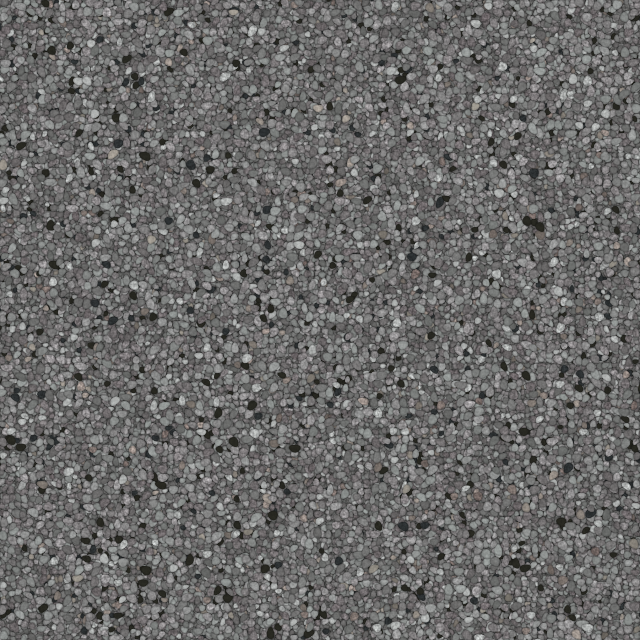
This texture is drawn by a WebGL 1 fragment shader. Its source:

```glsl
precision highp float;
// Densely packed fine grey gravel with scattered dark and pale pebbles.

uniform vec2 u_resolution;

const float TAU = 6.2831853;
const float EDGE = 0.0009;    // half width of a pebble outline
const float SHADOW = 0.0024;  // reach of the contact shadow

// Four random values from 0 to 1 for a lattice point.
vec4 hash4(vec2 p) {
  vec4 q = fract(p.xyxy * vec4(0.1031, 0.1030, 0.0973, 0.1099));
  q += dot(q, q.wzxy + 33.33);
  return fract((q.xxyz + q.yzzw) * q.zywx);
}

float cornerSlope(vec2 corner, vec2 offset) {
  float angle = TAU * hash4(corner).x;
  return dot(vec2(cos(angle), sin(angle)), offset);
}

// Gradient noise, roughly -0.7 to 0.7.
float gradientNoise(vec2 p) {
  vec2 i = floor(p);
  vec2 f = fract(p);
  vec2 u = f * f * f * (f * (f * 6.0 - 15.0) + 10.0);
  vec2 x = vec2(1.0, 0.0);
  float low = mix(cornerSlope(i, f), cornerSlope(i + x, f - x), u.x);
  float high = mix(cornerSlope(i + x.yx, f - x.yx), cornerSlope(i + 1.0, f - 1.0), u.x);
  return mix(low, high, u.y);
}

// Distance inside a slightly lumpy ellipse, positive within.
float pebbleDepth(vec2 p, float angle, float radius, float aspect) {
  float c = cos(angle);
  float s = sin(angle);
  vec2 q = vec2(c * p.x + s * p.y, c * p.y - s * p.x) / vec2(aspect, 1.0 / aspect);
  float lump = 1.0 + 0.07 * sin(3.0 * atan(q.y, q.x + 1e-5) + angle * 5.0);
  return radius * lump - length(q);
}

// Stone colour from its tone, tint and kind, each 0 to 1.
vec3 stoneColor(float tone, float tint, float kind) {
  vec3 color = mix(vec3(0.385, 0.375, 0.375), vec3(0.595, 0.600, 0.598), tone);
  color += (tint - 0.5) * vec3(0.022, -0.010, 0.004);
  vec3 darkStone = mix(vec3(0.15, 0.15, 0.125), vec3(0.17, 0.185, 0.19), step(0.65, tint));
  vec3 paleStone = vec3(0.67, 0.68, 0.675);
  vec3 brownTint = vec3(1.05, 0.99, 0.94);
  color = mix(color, paleStone, step(0.95, kind));
  color *= mix(vec3(1.0), brownTint, step(0.92, kind) * step(kind, 0.95));
  return mix(color, darkStone, step(kind, 0.05));
}

// Paints one jittered grid of pebbles over the ground colour.
vec3 pebbleLayer(vec3 ground, vec2 uv, float cells, float fill, vec2 radii, float seed, float mottle) {
  vec2 p = uv * cells;
  vec3 color = ground;
  for (int j = -1; j <= 1; j++) {
    for (int i = -1; i <= 1; i++) {
      vec2 cell = floor(p) + vec2(float(i), float(j));
      vec4 shape = hash4(cell + seed);
      vec4 look = hash4(cell + seed + 217.0);
      vec2 center = cell + 0.5 + 0.7 * (shape.xy - 0.5);
      float radius = mix(radii.x, radii.y, shape.w);
      float aspect = mix(1.0, 1.3, fract(shape.w * 7.0));
      float depth = pebbleDepth(p - center, shape.z * TAU, radius, aspect) / cells;
      float present = step(look.w, fill);

      vec3 stone = stoneColor(look.x, look.y, look.z);
      float rim = smoothstep(0.0, 0.0026, depth);
      stone *= mix(0.86, 1.03, rim);
      stone *= 1.0 + mottle * mix(0.12, 0.40, look.y * look.y);

      float shadow = 0.21 * smoothstep(-SHADOW, 0.0, depth);
      float cover = smoothstep(-EDGE, EDGE, depth);
      color *= 1.0 - present * shadow;
      color = mix(color, stone, present * cover);
    }
  }
  return color;
}

void main() {
  vec2 uv = gl_FragCoord.xy / min(u_resolution.x, u_resolution.y);

  // Mineral grain and broad drift in brightness
  float mottle = gradientNoise(uv * 190.0) + 0.7 * gradientNoise(uv * 370.0 + 40.0);
  float drift = gradientNoise(uv * 7.0 + 9.0);

  // Dark grit below, then small, medium and large pebbles
  vec3 color = vec3(0.36, 0.36, 0.355) * (1.0 + 0.5 * mottle);
  color = pebbleLayer(color, uv, 118.0, 0.97, vec2(0.42, 0.60), 11.0, mottle);
  color = pebbleLayer(color, uv, 88.0, 0.80, vec2(0.34, 0.54), 53.0, mottle);
  color = pebbleLayer(color, uv, 69.0, 0.46, vec2(0.36, 0.53), 97.0, mottle);

  gl_FragColor = vec4(color * (1.0 + 0.04 * drift), 1.0);
}
```
